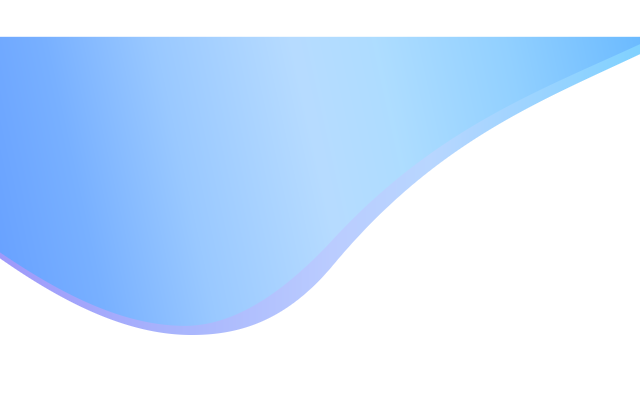
A WebGL 2 fragment shader for this background:

```glsl
#version 300 es
precision highp float;
// A blue wave hanging from a straight top edge on white, with a thin lilac rim.
// Both lower outlines are three cubic Hermite spans; the fills are gradients
// blended along one axis. Units are canvas heights, so x runs from 0 to 1.6.

uniform vec2 u_resolution;
out vec4 fragColor;

const float DESIGN_ASPECT = 1.6;
const float TOP_EDGE = 0.908;
const float GRADIENT_TILT = 0.22;

const vec3 WHITE = vec3(1.0);

// Cubic through two points (x, y), each with its slope.
float hermite(vec2 a, float slopeA, vec2 b, float slopeB, float x) {
    float w = b.x - a.x;
    float t = (x - a.x) / w;
    float u = 1.0 - t;
    float ends = mix(a.y, b.y, t * t * (3.0 - 2.0 * t));
    return ends + w * t * u * (slopeA * u - slopeB * t);
}

// Height of an outline: falls to a trough, bends upward, then eases out.
float waveHeight(float x, vec2 start, vec2 trough, vec2 bend, vec2 end, vec3 slopes) {
    if (x < trough.x) return hermite(start, slopes.x, trough, 0.0, x);
    if (x < bend.x) return hermite(trough, 0.0, bend, slopes.y, x);
    return hermite(bend, slopes.y, end, slopes.z, x);
}

// Coverage of the positive side of a field, softened over one pixel.
float coverage(float field) {
    float pixel = length(vec2(dFdx(field), dFdy(field)));
    return clamp(0.5 + field / max(pixel, 1e-5), 0.0, 1.0);
}

// Adds the next linear stop to a gradient.
vec3 addStop(vec3 base, vec3 next, float from, float to, float s) {
    return mix(base, next, clamp((s - from) / (to - from), 0.0, 1.0));
}

vec3 bodyColor(float s) {
    vec3 c = vec3(0.41, 0.635, 1.0);
    c = addStop(c, vec3(0.47, 0.69, 1.0), -0.03, 0.20, s);
    c = addStop(c, vec3(0.60, 0.785, 1.0), 0.20, 0.47, s);
    c = addStop(c, vec3(0.715, 0.86, 1.0), 0.47, 0.82, s);
    c = addStop(c, vec3(0.68, 0.865, 1.0), 0.82, 1.03, s);
    c = addStop(c, vec3(0.57, 0.815, 1.0), 1.03, 1.35, s);
    return addStop(c, vec3(0.42, 0.73, 1.0), 1.35, 1.69, s);
}

vec3 rimColor(float s) {
    vec3 c = vec3(0.62, 0.60, 0.98);
    c = addStop(c, vec3(0.66, 0.71, 0.99), 0.0, 0.45, s);
    c = addStop(c, vec3(0.73, 0.80, 1.0), 0.45, 0.83, s);
    c = addStop(c, vec3(0.72, 0.84, 1.0), 0.83, 1.08, s);
    return addStop(c, vec3(0.50, 0.82, 1.0), 1.08, 1.6, s);
}

void main() {
    vec2 p = gl_FragCoord.xy / u_resolution * vec2(DESIGN_ASPECT, 1.0);

    // Lower outlines of the rim and of the body.
    float rimY = waveHeight(p.x, vec2(0.0, 0.354), vec2(0.479, 0.1625),
        vec2(0.833, 0.3375), vec2(1.6, 0.8646), vec3(-0.70, 1.20, 0.47));
    float bodyY = waveHeight(p.x, vec2(0.0, 0.369), vec2(0.4625, 0.1854),
        vec2(0.833, 0.402), vec2(1.6, 0.8896), vec3(-0.68, 1.08, 0.46));

    // Slightly tilted gradient axis for the body.
    float along = p.x + GRADIENT_TILT * (p.y - 0.5);

    // Layers: white, rim, body, all cut by the straight top edge.
    vec3 wave = mix(rimColor(p.x), bodyColor(along), coverage(p.y - bodyY));
    float mask = coverage(p.y - rimY) * coverage(TOP_EDGE - p.y);
    fragColor = vec4(mix(WHITE, wave, mask), 1.0);
}
```
